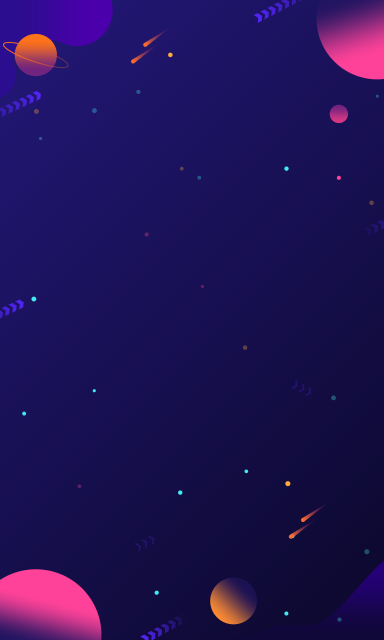
Give the GLSL for this background, as a Shadertoy shader.

```glsl
// Indigo space backdrop with gradient planets, comets, arrow trails and scattered stars.

// Canvas units: 60 wide, 100 high, origin at the lower left.
const vec2 CANVAS = vec2(60.0, 100.0);
const vec3 SKY_LIGHT = vec3(0.140, 0.093, 0.475);
const vec3 SKY_DARK = vec3(0.043, 0.030, 0.165);
const vec3 VIOLET = vec3(0.29, 0.0, 0.67);
const vec3 BLOB_BLUE = vec3(0.17, 0.05, 0.56);
const vec3 PINK = vec3(1.0, 0.26, 0.60);
const vec3 PLUM = vec3(0.44, 0.14, 0.50);
const vec3 NIGHT = vec3(0.13, 0.08, 0.38);
const vec3 ORANGE = vec3(1.0, 0.45, 0.10);
const vec3 AMBER = vec3(1.0, 0.68, 0.22);
const vec3 CYAN = vec3(0.25, 0.92, 0.95);
const vec3 ARROW = vec3(0.33, 0.14, 0.98);

const float STAR_CELL = 10.0;
const float STAR_CHANCE = 0.55;
const float ARROW_STEP = 1.2;
const vec2 COMET_TAIL = vec2(3.6, 2.5);
const vec2 COMET_PAIR = vec2(-1.9, -2.6);
const vec2 RING_SIZE = vec2(5.3, 1.05);
const vec2 RING_AXIS = vec2(0.948, -0.317);

float pixel; // size of one pixel in canvas units

float fill(float d) { return clamp(0.5 - d / pixel, 0.0, 1.0); }

vec3 hash3(vec2 p) {
    vec3 q = fract(p.xyx * vec3(0.1031, 0.1030, 0.0973));
    q += dot(q, q.yxz + 33.33);
    return fract((q.xxy + q.yzz) * q.zyx);
}

float smoothMin(float a, float b, float k) {
    float h = max(k - abs(a - b), 0.0) / k;
    return min(a, b) - h * h * k * 0.25;
}

// Jittered grid of dots: few bright, most dim
void stars(inout vec3 col, vec2 p) {
    vec2 cell = floor(p / STAR_CELL);
    vec3 place = hash3(cell + 17.0);
    vec3 look = hash3(cell + 71.0);
    vec2 centre = (cell + 0.1 + 0.8 * place.xy) * STAR_CELL;
    float radius = mix(0.22, 0.40, look.x);
    vec3 tint = look.y < 0.55 ? CYAN : look.y < 0.88 ? AMBER : PINK;
    float glow = look.z < 0.35 ? 1.0 : 0.32;
    float shown = step(place.z, STAR_CHANCE);
    col = mix(col, tint, fill(length(p - centre) - radius) * glow * shown);
}

// Row of chevrons from a to b; fade holds the opacity at both ends
void arrows(inout vec3 col, vec2 p, vec2 a, vec2 b, vec2 fade, float stroke) {
    vec2 axis = normalize(b - a);
    vec2 q = vec2(dot(p - a, axis), dot(p - a, vec2(-axis.y, axis.x)));
    float along = q.x + 0.6 * abs(q.y);
    float band = abs(fract(along / ARROW_STEP) - 0.5) * ARROW_STEP - stroke;
    float span = distance(a, b);
    float d = max(max(band, abs(q.y) - 0.68), max(-along, along - span));
    col = mix(col, ARROW, fill(d) * mix(fade.x, fade.y, clamp(q.x / span, 0.0, 1.0)));
}

// Tapered streak with a round head and a fading tail
void comet(inout vec3 col, vec2 p, vec2 head) {
    vec2 q = p - head;
    float t = clamp(dot(q, COMET_TAIL) / dot(COMET_TAIL, COMET_TAIL), 0.0, 1.0);
    float d = length(q - t * COMET_TAIL) - mix(0.32, 0.04, t);
    col = mix(col, mix(vec3(1.0, 0.42, 0.18), PLUM, t), fill(d) * (1.0 - 0.85 * t));
}

// Disc shaded from dark to lit along dir, between the limits in range
void planet(inout vec3 col, vec2 q, float r, vec2 dir, vec2 range, vec3 dark, vec3 lit) {
    float t = smoothstep(range.x, range.y, dot(q, dir) / r);
    col = mix(col, mix(dark, lit, t), fill(length(q) - r));
}

void mainImage(out vec4 fragColor, in vec2 fragCoord) {
    vec2 p = fragCoord / iResolution.xy * CANVAS;
    pixel = CANVAS.y / iResolution.y;

    // Diagonal sky
    vec3 col = mix(SKY_LIGHT, SKY_DARK, (p.x + CANVAS.y - p.y) / (CANVAS.x + CANVAS.y));

    // Corner cloud and hill
    float cloud = smoothMin(length(p - vec2(12.0, 98.4)) - 5.6, length(p - vec2(2.6, 98.7)) - 7.2, 1.5);
    cloud = smoothMin(cloud, length(p - vec2(-1.3, 88.3)) - 3.8, 2.0);
    col = mix(col, mix(BLOB_BLUE, VIOLET, smoothstep(2.0, 15.0, p.x)), fill(cloud));
    float hill = 2.3 * smoothstep(35.0, 45.0, p.x) + 12.0 * smoothstep(48.0, 64.0, p.x);
    vec3 hillTint = mix(vec3(0.06, 0.03, 0.22), vec3(0.15, 0.0, 0.48), smoothstep(0.0, 12.0, p.y));
    col = mix(col, hillTint, fill((p.y - hill) * 0.75));

    stars(col, p);

    // Arrow trails
    arrows(col, p, vec2(-1.0, 81.9), vec2(6.5, 85.4), vec2(0.3, 1.0), 0.34);
    arrows(col, p, vec2(40.1, 97.1), vec2(47.0, 100.7), vec2(1.0, 0.4), 0.34);
    arrows(col, p, vec2(-1.5, 50.3), vec2(3.8, 52.8), vec2(0.5, 1.0), 0.34);
    arrows(col, p, vec2(22.4, 0.0), vec2(29.2, 3.7), vec2(1.0, 0.0), 0.34);
    arrows(col, p, vec2(57.2, 63.7), vec2(60.8, 65.5), vec2(0.05, 0.35), 0.34);
    arrows(col, p, vec2(45.8, 40.0), vec2(49.2, 38.3), vec2(0.25), 0.15);
    arrows(col, p, vec2(21.3, 14.4), vec2(24.7, 16.2), vec2(0.25), 0.15);

    // Two pairs of comets
    for (int i = 0; i < 4; i++) {
        vec2 lead = i < 2 ? vec2(22.7, 93.0) : vec2(47.35, 18.75);
        comet(col, p, lead + float(i % 2) * COMET_PAIR);
    }

    // Planets
    planet(col, p - vec2(58.95, 97.1), 9.5, vec2(0.30, -0.95), vec2(-0.5, 0.6), NIGHT, PINK);
    planet(col, p - vec2(5.6, 0.8), 10.25, vec2(0.25, 0.97), vec2(-0.2, 0.6), NIGHT, PINK);
    planet(col, p - vec2(52.95, 82.2), 1.43, vec2(0.0, -1.0), vec2(-1.0, 1.0), PLUM, PINK * 0.85);
    planet(col, p - vec2(36.5, 6.1), 3.65, vec2(-0.7, -0.7), vec2(-0.8, 1.1), NIGHT * 0.85, vec3(1.0, 0.55, 0.2));
    vec2 q = p - vec2(5.6, 91.4);
    planet(col, q, 3.3, vec2(0.0, 1.0), vec2(-0.8, 0.8), PLUM, ORANGE);

    // Tilted ring, its back half hidden by the planet
    vec2 ring = vec2(dot(q, RING_AXIS), dot(q, vec2(-RING_AXIS.y, RING_AXIS.x)));
    float k = length(ring / RING_SIZE);
    float d = abs(k - 1.0) * k / max(length(ring / (RING_SIZE * RING_SIZE)), 0.001) - 0.08;
    float shown = ring.y < 0.0 ? 1.0 : 1.0 - fill(length(q) - 3.3);
    col = mix(col, ORANGE, fill(d) * shown * mix(0.95, 0.3, smoothstep(-5.0, 5.0, ring.x)));

    fragColor = vec4(col, 1.0);
}
```
